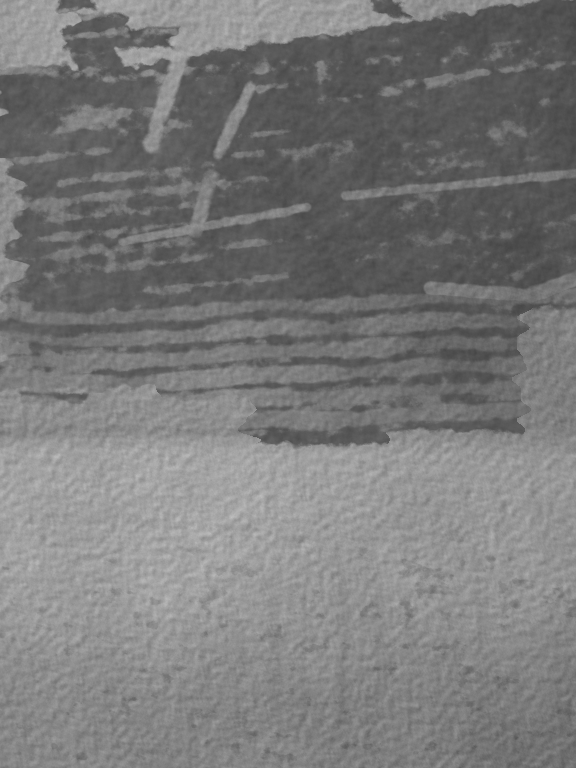
Give the GLSL for this texture, as a Shadertoy shader.

```glsl
// Worn grey plaster crossed by a broad, dry-brushed coat of dark paint.
// Soft box masks lay down the paint, slanted streaks and noise wear it away,
// and differences of layered noise light the grain of the wall.

float hash(vec2 p) {
    return fract(sin(dot(p, vec2(127.1, 311.7))) * 43758.545);
}

float noise(vec2 p) {
    vec2 i = floor(p), f = fract(p);
    f = f * f * (3.0 - 2.0 * f);
    return mix(mix(hash(i), hash(i + vec2(1, 0)), f.x),
               mix(hash(i + vec2(0, 1)), hash(i + vec2(1, 1)), f.x), f.y);
}

float fbm(vec2 p) {
    float sum = 0.0, amp = 0.5;
    for (int i = 0; i < 5; i++) {
        sum += amp * noise(p);
        p = mat2(1.6, 1.2, -1.2, 1.6) * p + 7.3;
        amp *= 0.5;
    }
    return sum / 0.97;
}

// Positive inside the box with corners lo and hi.
float boxDepth(vec2 p, vec2 lo, vec2 hi) {
    vec2 d = min(p - lo, hi - p);
    return min(d.x, d.y);
}

// Soft line from a to b, 1 at its core.
float stroke(vec2 p, vec2 a, vec2 b, float width) {
    vec2 ab = b - a;
    float t = clamp(dot(p - a, ab) / dot(ab, ab), 0.0, 1.0);
    return 1.0 - smoothstep(0.2 * width, width, length(p - a - ab * t));
}

// Signed depth of the painted area, with stepped lower edge and stray dabs.
float paintDepth(vec2 p) {
    float top = max(0.915, 0.925 + 0.16 * (p.x - 0.24));
    float bottom = 0.495 - 0.014 * step(0.215, p.x) - 0.062 * step(0.325, p.x)
                 + 0.021 * step(0.505, p.x) + 0.165 * step(0.68, p.x);
    bottom -= 0.02 * (p.x - 0.4) * step(0.325, p.x);
    float d = min(top - p.y, p.y - bottom);
    float leftWear = 0.022 * smoothstep(0.57, 0.63, p.y) * (1.0 - smoothstep(0.74, 0.8, p.y));
    d = min(d, p.x - leftWear + 0.012 * step(leftWear, 0.001));
    d = max(d, boxDepth(p, vec2(0.012, 0.474), vec2(0.112, 0.492)));
    d = max(d, boxDepth(p, vec2(0.078, 0.937), vec2(0.24, 0.966)));
    d = max(d, boxDepth(p, vec2(0.09, 0.90), vec2(0.16, 0.984)));
    d = max(d, boxDepth(p, vec2(0.07, 0.982), vec2(0.125, 1.02)));
    return max(d, boxDepth(p, vec2(0.497, 0.977), vec2(0.535, 1.0)));
}

// Bare streaks left between the bristles, 0 to 1.
float bristleGaps(vec2 p, float rough) {
    float gaps = 0.0;
    float y = p.y - 0.045 * p.x + 0.012 * (noise(vec2(p.x * 9.0, p.y * 5.0)) - 0.5);
    for (int i = 0; i < 6; i++) {
        float k = float(i);
        float wear = noise(vec2(p.x * 16.0 + k * 9.1, k * 3.7));
        float width = 0.003 + 0.007 * wear + 0.009 * (rough - 0.5);
        float line = 1.0 - smoothstep(0.0, 0.006, abs(y - 0.583 + 0.029 * k) - width);
        gaps = max(gaps, line * (0.45 + 0.5 * wear));
    }
    // Fine broken scratches, denser on the left and near the lower rows.
    float left = 1.0 - smoothstep(0.08, 0.48, p.x);
    float low = 1.0 - smoothstep(0.5, 0.62, p.y);
    float scratch = noise(vec2(p.x * 9.0, (p.y - 0.11 * p.x) * 85.0)) * 0.55 + rough * 0.6;
    gaps = max(gaps, smoothstep(0.71, 0.91, scratch + 0.11 * left + 0.06 * low) * 0.7);
    // Larger scrapes.
    float scrape = stroke(p, vec2(0.195, 0.81), vec2(0.24, 0.94), 0.018);
    scrape = max(scrape, stroke(p, vec2(0.285, 0.80), vec2(0.325, 0.885), 0.014));
    scrape = max(scrape, stroke(p, vec2(0.16, 0.685), vec2(0.40, 0.73), 0.010));
    scrape = max(scrape, stroke(p, vec2(0.45, 0.745), vec2(0.75, 0.774), 0.010));
    scrape = max(scrape, stroke(p, vec2(0.255, 0.70), vec2(0.275, 0.77), 0.017));
    gaps = max(gaps, smoothstep(0.40, 0.85, scrape * 0.6 + rough * 0.55));
    float tear = stroke(p, vec2(0.56, 0.625), vec2(0.69, 0.615), 0.015);
    tear = max(tear, stroke(p, vec2(0.69, 0.615), vec2(0.76, 0.64), 0.018));
    return max(gaps, smoothstep(0.35, 0.7, tear * 0.7 + rough * 0.3));
}

// Bare wall tone: broad light, stains, curved trowel ridges.
float wallTone(vec2 p, float cloud) {
    float tone = mix(0.575, 0.635, 1.0 - smoothstep(0.05, 0.65, p.x));
    tone -= 0.09 * (1.0 - smoothstep(0.0, 0.3, p.y));
    float upper = smoothstep(0.405, 0.445, p.y + 0.015 * (cloud - 0.5));
    tone -= 0.075 * upper * (1.0 - smoothstep(0.75, 0.93, p.y));
    tone -= 0.035 * stroke(p, vec2(0.0, 0.435), vec2(0.32, 0.44), 0.012);
    tone += 0.09 * (cloud - 0.5);
    float radius = length((p - vec2(0.08, 0.16)) * vec2(1.0, 0.8)) + 0.035 * cloud;
    float ridge = pow(0.5 + 0.5 * sin(radius * 135.0), 5.0);
    float ridgeArea = smoothstep(0.15, 0.42, p.x) * (1.0 - smoothstep(0.34, 0.41, p.y));
    tone -= 0.035 * ridge * ridgeArea * noise(p * 13.0);
    float fleck = smoothstep(0.64, 0.78, fbm(p * vec2(55.0, 70.0)) + 0.22 * (cloud - 0.5));
    return tone - 0.07 * fleck * (1.0 - smoothstep(0.25, 0.36, p.y));
}

void mainImage(out vec4 fragColor, in vec2 fragCoord) {
    vec2 p = fragCoord / iResolution.xy * vec2(0.75, 1.0);
    float cloud = fbm(p * 9.0 + 3.0);
    float rough = fbm(p * vec2(62.0, 75.0) + 20.0);
    float grain = fbm(p * 130.0) - fbm(p * 130.0 + vec2(0.5, -0.5));

    // Ragged edges, pulled sideways along the brush direction.
    vec2 ragged = p + vec2(0.035 * (noise(vec2(p.x * 5.0, p.y * 75.0)) - 0.5), -0.01 * (cloud - 0.5));
    float depth = paintDepth(ragged) + 0.022 * (rough - 0.5);
    float paint = smoothstep(-0.002, 0.004, depth) * (1.0 - 0.85 * bristleGaps(p, rough));

    float paintTone = 0.335 + 0.035 * (1.0 - smoothstep(0.0, 0.4, p.x))
                    + 0.07 * (cloud - 0.5) + 0.09 * (rough - 0.5);
    float tone = mix(wallTone(p, cloud) + 0.17 * grain, paintTone + 0.07 * grain, paint);

    // Gentle darkening toward the sides.
    vec2 fromCentre = (p - vec2(0.34, 0.5)) / vec2(0.75, 1.0);
    tone *= 1.03 - 0.16 * dot(fromCentre, fromCentre);
    fragColor = vec4(vec3(tone), 1.0);
}
```
